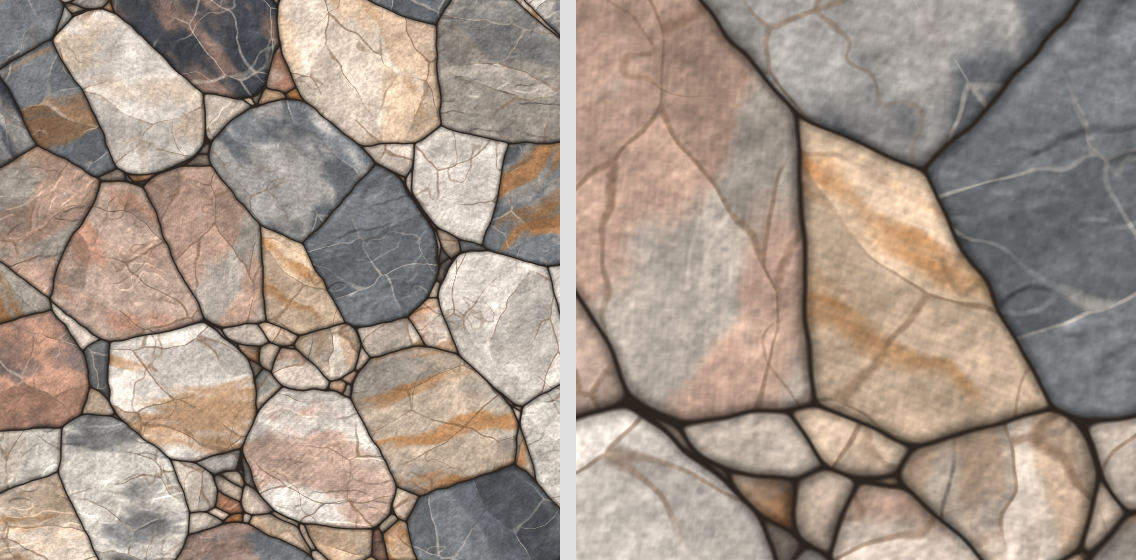
Left: the whole. Right: its middle third, enlarged.
Give the GLSL for this texture, as a Shadertoy shader.

```glsl
const vec3 CELL = vec3(0.215, 0.105, 0.046);    // site spacing: slabs, stones, pebbles
const vec3 RADIUS = vec3(0.174, 0.064, 0.024);  // site weight of each layer
const float JITTER = 0.92;
const float TILT = 0.72;                        // direction of the long sides
const float STRETCH = 1.14;
const float CORNER = 650.0;                     // higher is sharper
const float GAP = 0.0008;
const float BEVEL = 0.004;
const vec2 LIGHT = vec2(-0.55, 0.83);
const vec3 MORTAR = vec3(0.17, 0.14, 0.12);
const vec3 RUST = vec3(0.64, 0.43, 0.25);
const vec3 UMBER = vec3(0.44, 0.34, 0.26);
const vec3 QUARTZ = vec3(0.80, 0.75, 0.69);
const vec3 PALETTE[8] = vec3[8](
    vec3(0.85, 0.81, 0.77), vec3(0.82, 0.78, 0.74),
    vec3(0.78, 0.75, 0.71), vec3(0.64, 0.60, 0.56),
    vec3(0.42, 0.43, 0.44), vec3(0.79, 0.69, 0.59),
    vec3(0.70, 0.54, 0.46), vec3(0.27, 0.28, 0.30));

float hash(vec2 p) { return fract(sin(dot(p, vec2(127.1, 311.7))) * 43758.5453); }
vec2 hash2(vec2 p) { return vec2(hash(p), hash(p + 17.3)); }

float noise(vec2 p) {
    vec2 i = floor(p), f = fract(p);
    f = f * f * (3.0 - 2.0 * f);
    return mix(mix(hash(i), hash(i + vec2(1, 0)), f.x),
               mix(hash(i + vec2(0, 1)), hash(i + vec2(1, 1)), f.x), f.y);
}

vec2 wobble(vec2 p) { return vec2(noise(p), noise(p + 40.0)) - 0.5; }

float fbm(vec2 p) {
    float sum = 0.0, amp = 0.533;
    for (int i = 0; i < 4; i++) {
        sum += amp * noise(p);
        p = mat2(1.6, 1.2, -1.2, 1.6) * p + 7.1;
        amp *= 0.5;
    }
    return sum;
}

mat2 rotation(float a) { return mat2(cos(a), sin(a), -sin(a), cos(a)); }

// Weighted site: xy position, z radius
vec3 site(vec2 cell, int layer) {
    vec2 key = cell + 37.0 * float(layer);
    vec2 pos = (cell + 0.5 + JITTER * (hash2(key) - 0.5)) * CELL[layer];
    return vec3(pos, RADIUS[layer] * mix(0.78, 1.0, hash(key + 5.1)));
}

float power(vec2 p, vec3 s) { return dot(p - s.xy, p - s.xy) - s.z * s.z; }

// Power diagram: edge distance, outward direction, owner and its key
float stones(vec2 p, out vec2 outward, out vec3 owner, out vec3 key) {
    float best = 1e9;
    for (int k = 0; k < 75; k++) {
        int layer = k / 25;
        vec2 cell = floor(p / CELL[layer]) + vec2(k % 5, (k / 5) % 5) - 2.0;
        vec3 s = site(cell, layer);
        float d = power(p, s);
        if (d < best) { best = d; owner = s; key = vec3(cell + 37.0 * float(layer), layer); }
    }
    float total = 1e-20;
    outward = vec2(0);
    for (int k = 0; k < 75; k++) {
        int layer = k / 25;
        vec2 cell = floor(p / CELL[layer]) + vec2(k % 5, (k / 5) % 5) - 2.0;
        vec3 s = site(cell, layer);
        vec2 away = s.xy - owner.xy;
        float len = length(away);
        if (len < 1e-4) continue;
        float w = exp(-CORNER * min((power(p, s) - best) / (2.0 * len), 0.1));
        total += w;
        outward += w * away / len;
    }
    outward /= total;
    return -log(total) / CORNER;
}

// Fracture planes: x distance to crack, y plane id
vec2 facets(vec2 q) {
    vec2 base = floor(q);
    float d1 = 9.0, d2 = 9.0, id = 0.0;
    for (int k = 0; k < 9; k++) {
        vec2 cell = base + vec2(k % 3, k / 3) - 1.0;
        float d = length(cell + hash2(cell) - q);
        if (d < d1) { d2 = d1; d1 = d; id = hash(cell + 3.7); }
        else d2 = min(d2, d);
    }
    return vec2(d2 - d1, id);
}

// Chipped ledges plus fine grain
float relief(vec2 q, float ledges) {
    float n = fbm(q * vec2(7.0, 13.0)) * 6.0;
    float steps = floor(n) + smoothstep(0.75, 1.0, fract(n));
    return ledges * steps + 1.1 * fbm(q * 85.0);
}

void mainImage(out vec4 fragColor, in vec2 fragCoord) {
    vec2 uv = fragCoord / iResolution.y;
    mat2 lay = rotation(TILT);
    vec2 p = uv + 0.016 * wobble(uv * 11.0) + 0.004 * wobble(uv * 50.0);
    p = lay * p * vec2(1.0 / STRETCH, STRETCH);
    vec2 outward;
    vec3 owner, key;
    float edge = stones(p, outward, owner, key);

    // Local frame with its own bedding direction
    mat2 turn = rotation(6.283 * hash(key.xy + 2.9));
    vec2 q = turn * uv + 40.0 * hash2(key.xy + 8.3);
    vec2 bent = q + 0.03 * wobble(q * 14.0) + 0.006 * wobble(q * 60.0);

    // Two minerals in streaky patches
    vec3 mineral = PALETTE[int(8.0 * pow(hash(key.xy + 1.7), 1.3))];
    vec3 second = PALETTE[int(8.0 * pow(hash(key.xy + 6.4), 1.2))];
    vec3 col = mix(mineral, second, 0.6 * smoothstep(0.45, 0.6, fbm(bent * vec2(6.0, 13.0))));
    float lightness = dot(col, vec3(0.33));
    col *= 0.78 + 0.44 * fbm(q * 34.0);

    // Rust bands, cracks and veins
    float stain = smoothstep(0.56, 0.72, fbm(bent * vec2(4.0, 22.0) + 5.0));
    col = mix(col, RUST, 0.75 * stain * smoothstep(0.4, 0.9, hash(key.xy + 4.6)));
    vec2 facet = facets(bent * vec2(7.0, 13.0));
    float broken = smoothstep(0.25, 0.6, noise(q * 16.0));
    col *= 1.0 + 0.26 * (facet.y - 0.5) * smoothstep(0.0, 0.04, facet.x);
    vec3 veinColor = mix(QUARTZ, UMBER, smoothstep(0.45, 0.58, lightness));
    col = mix(col, veinColor, 0.5 * broken * smoothstep(0.045, 0.008, facet.x));
    float vein = abs(fbm(bent * vec2(9.0, 6.0) + 21.0) - 0.5);
    col = mix(col, veinColor, 0.35 * broken * smoothstep(0.012, 0.002, vein));
    col = mix(col, col * vec3(0.92, 0.85, 0.79), 0.4 * key.z);

    // Surface light, rims and dark joints
    float ledges = 0.9 * smoothstep(0.3, 0.9, hash(key.xy + 9.2));
    float slope = relief(q, ledges) - relief(q + turn * LIGHT * 0.002, ledges);
    float rim = dot(outward, lay * LIGHT) * exp(-max(edge, 0.0) / BEVEL);
    col *= 1.05 + clamp(0.55 * slope, -0.4, 0.25) + 0.25 * rim;
    col *= 0.92 + 0.16 * noise(uv * 270.0);
    col *= mix(0.6, 1.0, smoothstep(0.0, 0.009, edge));
    col = mix(MORTAR, col, smoothstep(GAP - 0.001, GAP + 0.0018, edge));
    fragColor = vec4(clamp(col, 0.0, 1.0), 1.0);
}
```
